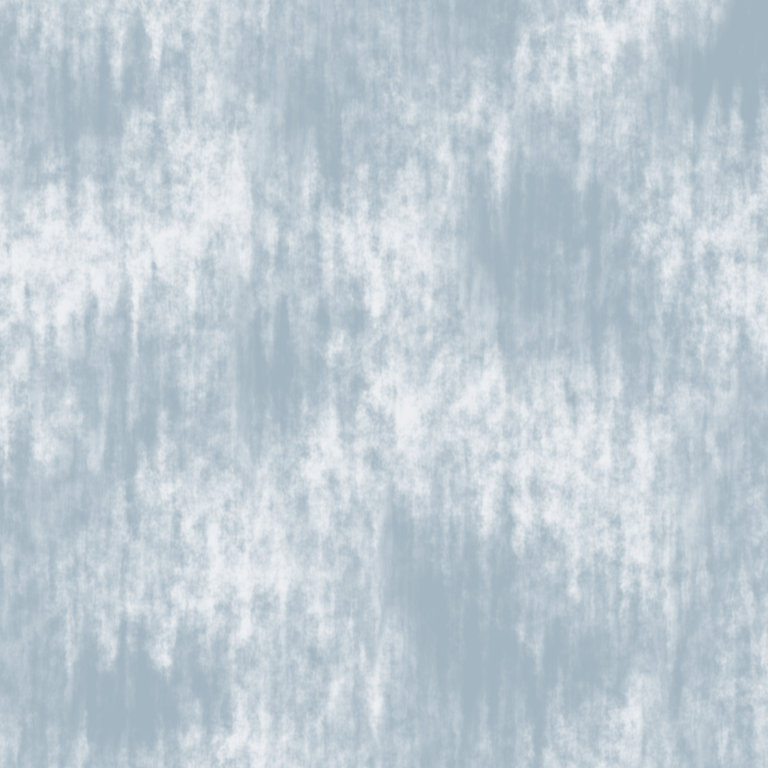
Reproduce this texture procedurally as a three.js fragment shader.

```glsl
#define PATCH_SCALE 3.6
#define STREAK_SCALE vec2(64.0, 4.5)
#define DRIP_SCALE vec2(42.0, 3.2)
#define GRAIN_SCALE vec2(32.0, 27.0)
#define DRIP_LENGTH 0.10
#define FEATHER 0.014
#define STREAK_AMOUNT 0.34
#define TONE_LOW -0.62
#define TONE_HIGH 0.88
#define SLATE vec3(0.640, 0.712, 0.758)
#define CHALK vec3(0.925, 0.935, 0.946)

varying vec2 vUv;

// Unit gradient for a lattice point
vec2 gradientAt(vec2 cell) {
  vec3 p = fract(cell.xyx * vec3(0.1031, 0.1030, 0.0973));
  p += dot(p, p.yzx + 33.33);
  float angle = 6.2832 * fract((p.x + p.y) * p.z);
  return vec2(cos(angle), sin(angle));
}

float gradientNoise(vec2 p) {
  vec2 i = floor(p);
  vec2 f = p - i;
  vec2 u = f * f * f * (f * (f * 6.0 - 15.0) + 10.0);
  float a = dot(gradientAt(i), f);
  float b = dot(gradientAt(i + vec2(1.0, 0.0)), f - vec2(1.0, 0.0));
  float c = dot(gradientAt(i + vec2(0.0, 1.0)), f - vec2(0.0, 1.0));
  float d = dot(gradientAt(i + 1.0), f - 1.0);
  return mix(mix(a, b, u.x), mix(c, d, u.x), u.y);
}

// Four octaves, each turned a little unless the noise is directional
float fbm(vec2 p, float gain, float turn) {
  mat2 spin = mat2(cos(turn), sin(turn), -sin(turn), cos(turn));
  float sum = 0.0;
  float weight = 1.0;
  for (int octave = 0; octave < 4; octave++) {
    sum += weight * gradientNoise(p);
    p = spin * p * 2.0 + 17.3;
    weight *= gain;
  }
  return sum;
}

void main() {
  // Fine grain, also used to fray the outlines
  float grain = fbm(vUv * GRAIN_SCALE + 5.7, 0.75, 0.6);
  float fray = fbm(vUv * GRAIN_SCALE + 61.2, 0.75, 0.6);
  vec2 frayed = vUv + FEATHER * vec2(grain, fray);

  // Vertical brush streaks and a few longer drips
  vec2 brushed = vUv + 0.25 * FEATHER * vec2(fray, grain);
  float streak = fbm(brushed * STREAK_SCALE + 23.0, 0.55, 0.0);
  float drip = gradientNoise(brushed * DRIP_SCALE + 91.0);

  // Cloudy worn patches, pulled up and down along the drips
  vec2 pulled = frayed + vec2(0.0, DRIP_LENGTH * drip);
  float wear = fbm(pulled * PATCH_SCALE + vec2(3.4, 8.1), 0.5, 0.5);
  float cover = smoothstep(-0.35, 0.4, wear);

  // Paint is rough where it is thick and smooth where it is worn away
  float tone = wear + STREAK_AMOUNT * streak;
  tone += mix(0.22, 0.52, cover) * grain;
  tone += 0.28 * cover * smoothstep(0.22, 0.5, drip);
  tone = smoothstep(TONE_LOW, TONE_HIGH, tone);

  gl_FragColor = vec4(mix(SLATE, CHALK, tone), 1.0);
}
```
